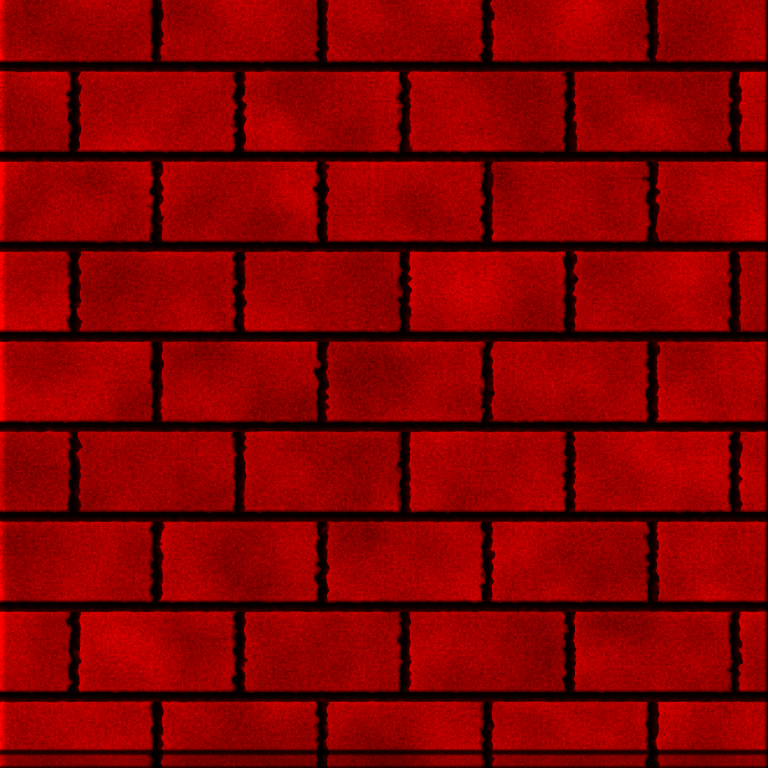
A WebGL 2 fragment shader for this texture:

```glsl
#version 300 es
precision highp float;

#define PITCH vec2(0.2150, 0.1172)   // brick plus joint
#define ORIGIN vec2(0.0977, 0.0924)  // first joint crossing
#define GAP 0.0125                   // joint width
#define WOBBLE vec2(0.0050, 0.0010)  // raggedness of side and level edges
#define SOFT 0.0050                  // shaded edge width
#define FACE_RED 0.625
#define CLOUD 0.17
#define GRAIN 0.15
#define RIM 0.14
#define JOINT_DARK 0.025
#define JOINT_LIGHT 0.17
#define SEAM_Y 0.0205                // height of the low dark seam

uniform vec2 u_resolution;
out vec4 outColor;

vec2 hash2(vec2 p) {
  vec3 h = fract(p.xyx * vec3(0.1031, 0.1030, 0.0973));
  h += dot(h, h.yzx + 33.33);
  return fract((h.xx + h.yz) * h.zy);
}

float cornerSlope(vec2 cell, vec2 offset, vec2 local) {
  return dot(hash2(cell + offset) * 2.0 - 1.0, local - offset);
}

float gradientNoise(vec2 p) {
  vec2 c = floor(p), f = p - c;
  vec2 w = f * f * f * (f * (f * 6.0 - 15.0) + 10.0);
  float low = mix(cornerSlope(c, vec2(0, 0), f), cornerSlope(c, vec2(1, 0), f), w.x);
  float high = mix(cornerSlope(c, vec2(0, 1), f), cornerSlope(c, vec2(1, 1), f), w.x);
  return 1.4 * mix(low, high, w.y);
}

float fbm(vec2 p) {
  float sum = 0.0, gain = 1.0;
  for (int i = 0; i < 4; i++) {
    sum += gain * gradientNoise(p);
    p = p * 2.03 + 17.1;
    gain *= 0.5;
  }
  return sum;
}

// Fine speckle and uneven clouds, cut off at each brick
float faceShade(vec2 uv, vec2 id) {
  float tint = hash2(id + 40.0).x - 0.5;
  float clouds = fbm(uv * 9.0 + hash2(id + 80.0) * 60.0);
  float grain = gradientNoise(uv * 170.0) * 0.6 + gradientNoise(uv * 330.0 + 9.0);
  return FACE_RED + 0.07 * tint + CLOUD * clouds + GRAIN * grain;
}

// Black shadow beside the previous brick, faint light before the next
float jointShade(vec2 q, vec2 halfSize, vec2 uv) {
  float below = mod(-q.y - halfSize.y, PITCH.y);
  float after = mod(q.x - halfSize.x, PITCH.x);
  float across = (below < GAP ? below : after) / GAP;
  float shade = mix(JOINT_DARK, JOINT_LIGHT, smoothstep(0.35, 0.95, across));
  return shade * (1.0 + 0.6 * gradientNoise(uv * 130.0));
}

void main() {
  vec2 uv = gl_FragCoord.xy / u_resolution;
  float pixel = 1.0 / min(u_resolution.x, u_resolution.y);

  // Running bond: alternate rows shift by half a brick
  vec2 grid = (uv - ORIGIN) / PITCH;
  float row = floor(grid.y);
  grid.x -= 0.5 * mod(row, 2.0);
  vec2 id = floor(grid);
  vec2 q = (fract(grid) - 0.5) * PITCH;

  // Ragged edges
  vec2 ragged = vec2(gradientNoise(uv * 75.0), gradientNoise(uv * 90.0 + 31.0));
  ragged.x += 0.5 * gradientNoise(uv * 150.0 + 5.0);
  q += WOBBLE * ragged;

  // Crisp on the lit top and left, soft on the shaded bottom and right
  vec2 halfSize = 0.5 * (PITCH - GAP);
  vec2 edge = abs(q) - halfSize;
  vec2 soft = vec2(q.x > 0.0 ? SOFT : pixel, q.y < 0.0 ? SOFT : pixel);
  vec2 cover = 1.0 - smoothstep(-soft, vec2(pixel), edge);

  // Glow along the brick rim, stronger on the lit sides
  vec2 glow = exp(-abs(edge) * 230.0);
  glow *= vec2(q.x < 0.0 ? 1.0 : 0.6, q.y > 0.0 ? 1.0 : 0.6);
  float face = faceShade(uv, id) + RIM * max(glow.x, glow.y);
  float red = mix(jointShade(q, halfSize, uv), face, cover.x * cover.y);

  // Bright left border, dark right and bottom borders, low seam
  red *= 1.0 + 0.45 * (1.0 - smoothstep(0.0, 0.010, uv.x));
  red *= mix(0.3, 1.0, smoothstep(0.0, 0.006, 1.0 - uv.x));
  red *= mix(0.3, 1.0, smoothstep(0.0, 0.005, uv.y));
  red *= mix(0.2, 1.0, smoothstep(0.0012, 0.0055, abs(uv.y - SEAM_Y)));
  red *= mix(0.8, 1.0, smoothstep(SEAM_Y - 0.004, SEAM_Y, uv.y));

  outColor = vec4(clamp(red, 0.0, 1.0), 0.0, 0.0, 1.0);
}
```
